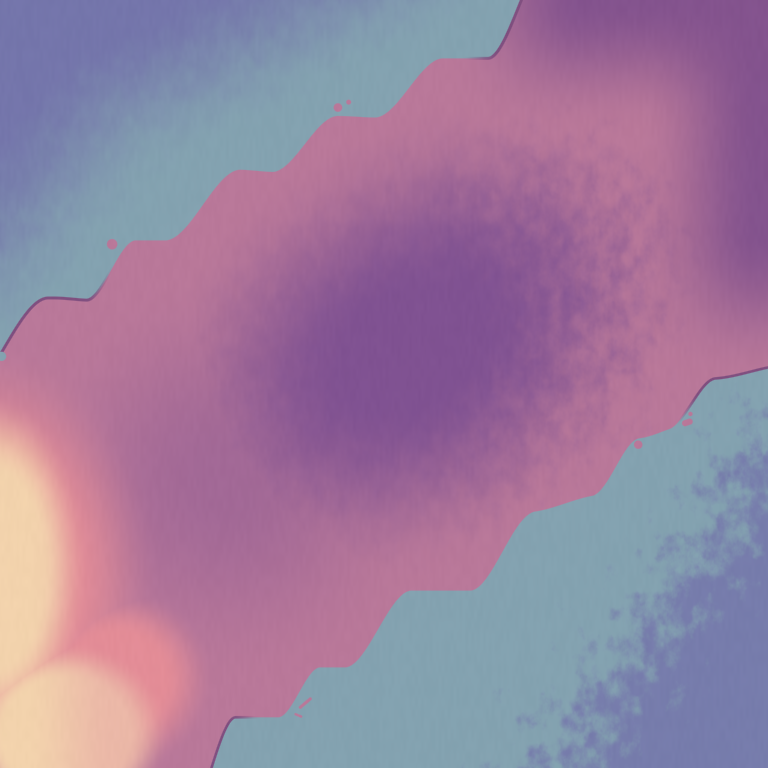
Reproduce this background procedurally as a Shadertoy shader.

```glsl
// A rose diagonal ribbon with scalloped edges between teal corners, with a violet
// brushed centre and a warm glow at lower left. Edges are sums of smooth steps;
// soft colour comes from ellipses, and brush grain from value noise.

const vec3 ROSE   = vec3(0.725, 0.470, 0.600);
const vec3 VIOLET = vec3(0.500, 0.320, 0.570);
const vec3 PLUM   = vec3(0.515, 0.325, 0.555);
const vec3 CORAL  = vec3(0.890, 0.550, 0.590);
const vec3 PEACH  = vec3(0.920, 0.720, 0.655);
const vec3 CREAM  = vec3(0.950, 0.825, 0.675);
const vec3 TEAL   = vec3(0.515, 0.635, 0.690);
const vec3 BLUE   = vec3(0.455, 0.460, 0.670);
const vec3 INK    = vec3(0.500, 0.310, 0.500);

// Each step holds: start x, end x, rise.
const float UPPER_BASE = 0.482;
const vec3 UPPER_STEPS[9] = vec3[9](
    vec3(-0.052, 0.063, 0.130), vec3(0.070, 0.120, -0.003), vec3(0.112, 0.177, 0.078),
    vec3(0.215, 0.313, 0.092), vec3(0.310, 0.360, -0.003), vec3(0.354, 0.440, 0.073),
    vec3(0.440, 0.490, -0.002), vec3(0.488, 0.577, 0.077), vec3(0.635, 0.714, 0.130));
const float LOWER_BASE = -0.068;
const vec3 LOWER_STEPS[9] = vec3[9](
    vec3(0.243, 0.307, 0.134), vec3(0.362, 0.417, 0.065), vec3(0.449, 0.536, 0.100),
    vec3(0.612, 0.697, 0.102), vec3(0.684, 0.788, 0.023), vec3(0.771, 0.833, 0.073),
    vec3(0.827, 0.898, 0.018), vec3(0.872, 0.932, 0.060), vec3(0.924, 1.030, 0.018));

// Paint drops: centre and radius.
const vec3 DROPS[6] = vec3[6](
    vec3(0.146, 0.682, 0.0068), vec3(0.440, 0.860, 0.0056), vec3(0.454, 0.867, 0.0032),
    vec3(0.831, 0.421, 0.0055), vec3(0.616, 0.246, 0.0105), vec3(0.899, 0.461, 0.0028));

float hash(vec2 p) {
    vec3 q = fract(p.xyx * 0.1031);
    q += dot(q, q.yzx + 33.33);
    return fract((q.x + q.y) * q.z);
}

float noise(vec2 p) {
    vec2 i = floor(p), f = fract(p);
    f = f * f * (3.0 - 2.0 * f);
    return mix(mix(hash(i), hash(i + vec2(1, 0)), f.x),
               mix(hash(i + vec2(0, 1)), hash(i + vec2(1, 1)), f.x), f.y);
}

float fbm(vec2 p) {
    float sum = 0.0, gain = 0.5;
    for (int i = 0; i < 4; i++) {
        sum += gain * noise(p);
        p = mat2(1.6, 1.2, -1.2, 1.6) * p + 7.3;
        gain *= 0.5;
    }
    return sum / 0.9375;
}

// Soft ellipse: 1 inside the inner ratio, 0 outside the outer one.
float blob(vec2 p, vec2 centre, vec2 radii, float inner, float outer) {
    return 1.0 - smoothstep(inner, outer, length((p - centre) / radii));
}

float edgeHeight(float x, float base, vec3 steps[9]) {
    for (int i = 0; i < 9; i++) base += steps[i].z * smoothstep(steps[i].x, steps[i].y, x);
    return base;
}

// Approximate signed distance, positive above the edge.
float edgeDistance(vec2 p, float base, vec3 steps[9]) {
    float e = 0.001, h = edgeHeight(p.x, base, steps);
    float slope = (edgeHeight(p.x + e, base, steps) - h) / e;
    return (p.y - h) / sqrt(1.0 + slope * slope);
}

float capsule(vec2 p, vec2 a, vec2 b, float r) {
    vec2 ab = b - a;
    return length(p - a - ab * clamp(dot(p - a, ab) / dot(ab, ab), 0.0, 1.0)) - r;
}

float fill(float d, float px) { return clamp(0.5 - d / px, 0.0, 1.0); }

vec3 ribbonColor(vec2 p, float grain) {
    // Violet centre, tilted along the ribbon, with a mauve haze to its left
    vec2 q = mat2(0.83, -0.55, 0.55, 0.83) * (p - vec2(0.54, 0.55));
    float rough = 0.12 + 0.35 * smoothstep(0.5, 0.85, p.x);
    float r = length(q / vec2(0.36, 0.25)) + (grain - 0.5) * rough;
    float haze = 0.4 * blob(p, vec2(0.30, 0.38), vec2(0.25), 0.1, 1.1);
    vec3 col = mix(ROSE, VIOLET, max(1.0 - smoothstep(0.25, 1.12, r), haze));

    // Plum shade along the top and right borders
    float top = (1.0 - smoothstep(0.0, 0.17, 1.0 - p.y)) * smoothstep(0.58, 0.76, p.x);
    float side = (1.0 - smoothstep(0.01, 0.17, 1.0 - p.x)) * smoothstep(0.50, 0.70, p.y);
    col = mix(col, PLUM, 1.0 - (1.0 - top) * (1.0 - side));

    // Warm glow: coral halo, then cream clouds
    float halo = max(blob(p, vec2(-0.03, 0.245), vec2(0.23, 0.30), 0.5, 1.05),
                     blob(p, vec2(0.15, 0.115), vec2(0.124, 0.117), 0.5, 1.05));
    float cloud = max(blob(p, vec2(-0.013, 0.258), vec2(0.117, 0.208), 0.6, 1.1),
                      blob(p, vec2(0.085, 0.043), vec2(0.124, 0.111), 0.65, 1.1));
    col = mix(col, CORAL, halo);
    return mix(col, mix(CREAM, PEACH, smoothstep(0.03, 0.15, p.x)), cloud);
}

void mainImage(out vec4 fragColor, in vec2 fragCoord) {
    vec2 p = fragCoord / iResolution.xy;
    float px = 1.2 / iResolution.y, grain = fbm(p * vec2(65.0, 50.0));
    float upper = edgeDistance(p, UPPER_BASE, UPPER_STEPS);
    float lower = edgeDistance(p, LOWER_BASE, LOWER_STEPS);

    // Teal corners shaded with blue
    vec2 c = vec2(p.x, 1.0 - p.y);
    float fade = c.x + 1.4 * c.y + 0.6 * min(c.x, c.y) + (grain - 0.5) * 0.10;
    float blueTop = 1.0 - smoothstep(0.22, 0.67, fade);
    float ramp = (dot(c, vec2(0.81, 0.59)) - 1.09) / 0.16;
    float blueLow = 0.85 * smoothstep(0.1, 0.9, ramp + (grain - 0.5) * 1.3);

    vec3 col = ribbonColor(p, grain);
    col = mix(col, mix(TEAL, BLUE, blueTop), fill(-upper, px));
    col = mix(col, mix(TEAL, BLUE, blueLow), fill(lower, px));

    // Thin ink lines near the ends of both edges
    float inkUp = 1.0 - smoothstep(0.11, 0.15, p.x) + smoothstep(0.60, 0.65, p.x);
    float inkLow = 1.0 - smoothstep(0.30, 0.34, p.x) + smoothstep(0.88, 0.91, p.x);
    col = mix(col, INK, inkUp * fill(abs(upper) - 0.0019, px));
    col = mix(col, INK, inkLow * fill(abs(lower) - 0.0017, px));

    // Splashed drops and flicks
    float splash = min(capsule(p, vec2(0.391, 0.079), vec2(0.404, 0.090), 0.002),
                       capsule(p, vec2(0.385, 0.070), vec2(0.392, 0.067), 0.0016));
    splash = min(splash, capsule(p, vec2(0.892, 0.449), vec2(0.898, 0.451), 0.004));
    for (int i = 0; i < 6; i++) splash = min(splash, length(p - DROPS[i].xy) - DROPS[i].z);
    col = mix(col, ROSE, fill(splash, px));
    col = mix(col, TEAL, fill(length(p - vec2(0.002, 0.536)) - 0.006, px));

    col += 0.012 * (noise(p * vec2(260.0, 70.0)) - 0.5);
    fragColor = vec4(col, 1.0);
}
```
